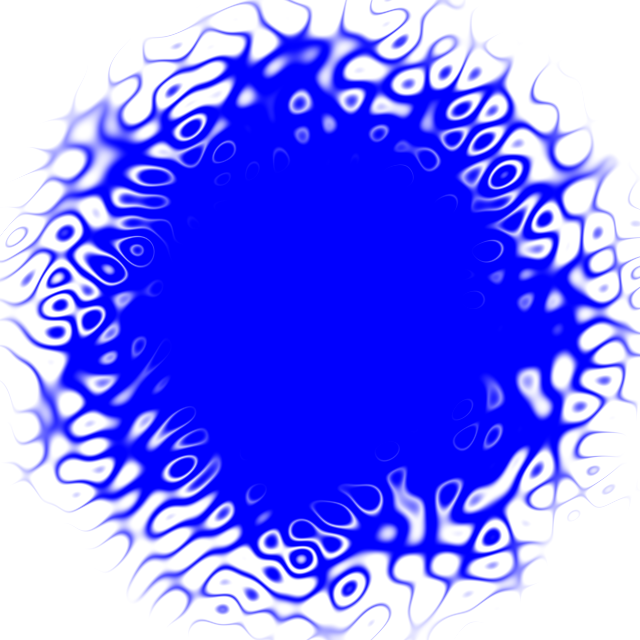
Reproduce this background procedurally as a WebGL 2 fragment shader.

```glsl
#version 300 es
precision highp float;
// A solid blue disc that dissolves into a fringe of meandering ink lines on white.

uniform vec2 u_resolution;
out vec4 fragColor;

// Layered sines: plane waves in spread directions, scaled to unit variance.
float waveField(vec2 p, float lowFreq, float highFreq, float seed) {
    float sum = 0.0;
    for (int i = 1; i <= 24; i++) {
        float n = float(i);
        float angle = n * 2.4 + seed;
        float freq = mix(lowFreq, highFreq, fract(n * 0.7548 + seed));
        sum += cos(freq * dot(p, vec2(cos(angle), sin(angle))) + n * n * 1.7 + seed);
    }
    return sum / sqrt(12.0);
}

void main() {
    vec2 p = (gl_FragCoord.xy - 0.5 * u_resolution) / min(u_resolution.x, u_resolution.y);
    float radius = length(p - vec2(0.006, 0.006));

    // Fold the fine field into evenly spread levels, with thin crests and troughs
    float field = waveField(p, 45.0, 120.0, 0.3);
    float level = 0.5 + asin(0.98 * cos(2.4 * field)) / 3.14159;

    // Ink threshold rises outward, with slightly uneven patches
    float patches = waveField(p, 15.0, 40.0, 2.1);
    float threshold = 0.5 + 5.0 * (radius - 0.392) + 0.07 * patches;
    float ink = smoothstep(0.0, 1.0, 0.5 + 1.55 * (level - threshold));

    vec3 paper = vec3(1.0);
    vec3 blue = vec3(0.0, 0.0, 1.0);
    fragColor = vec4(mix(paper, blue, ink), 1.0);
}
```
